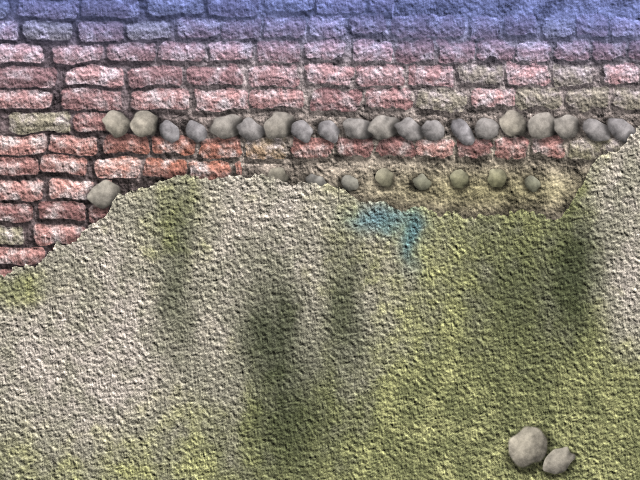
Reproduce this texture procedurally as a Shadertoy shader.

```glsl
// A weathered wall: brick courses and river stones above mossy, stained plaster.

vec2 hash2(vec2 p) {
    vec3 q = fract(p.xyx * vec3(.1031, .103, .0973));
    q += dot(q, q.yzx + 33.33);
    return fract((q.xx + q.yz) * q.zy);
}

float gradientNoise(vec2 p) {
    vec2 i = floor(p), f = fract(p), e = vec2(0, 1), u = f * f * (3. - 2. * f);
    float a = dot(hash2(i) - .5, f), b = dot(hash2(i + e.yx) - .5, f - e.yx);
    float c = dot(hash2(i + e) - .5, f - e), d = dot(hash2(i + 1.) - .5, f - 1.);
    return 2. * mix(mix(a, b, u.x), mix(c, d, u.x), u.y);
}

float fbm(vec2 p) {
    float sum = 0., amp = .6;
    for (int i = 0; i < 4; i++) {
        sum += amp * gradientNoise(p);
        p = mat2(1.6, 1.2, -1.2, 1.6) * p + 5.3;
        amp *= .55;
    }
    return sum;
}

float blob(vec2 p, float x, float y, float rx, float ry) {
    vec2 q = (p - vec2(x, y)) / vec2(rx, ry);
    return exp(-dot(q, q));
}

// Height of the broken upper rim of the plaster
float plasterRim(float x) {
    return .43 + .2 * smoothstep(0., .37, x) - .08 * smoothstep(.52, 1., x)
        + .1 * smoothstep(1.15, 1.25, x) + .09 * smoothstep(1.22, 1.36, x)
        + .05 * fbm(vec2(x * 14., 2));
}

// Signed distance to the nearest brick; id is (column, course)
float brickDistance(vec2 p, out vec2 id) {
    p += .016 * vec2(fbm(p * 17.), fbm(p * 13. + 9.));
    float blend = smoothstep(.1, .7, p.x), tall = mix(.047, .0505, blend);
    float v = (1. - p.y) / tall + mix(.12, .42, blend), course = floor(v);
    vec2 r = hash2(vec2(course, 41));
    float density = .8 + .35 * r.x, pitch = density * (8. + 4. * p.x);
    float u = density * p.x * (8. + 2. * p.x) + r.y;
    id = vec2(floor(u), course);
    vec2 jitter = hash2(id + 3.) - .5;
    vec2 q = (vec2(fract(u), fract(v)) - .5 - .1 * jitter) * vec2(1. / pitch, tall);
    vec2 d = abs(q) - vec2(.45 / pitch, tall * (.41 + .08 * jitter.y)) + .01;
    bool stones = p.x > .23 && (course == 5. || course > 6. + step(p.x, .5));
    bool bare = p.x > .82 && course < 1.;
    return stones || bare ? .03 : length(max(d, 0.)) + min(max(d.x, d.y), 0.) - .01;
}

// Blends a lit, shadowed river stone over the wall
void addStone(inout vec3 col, vec2 p, vec2 centre, vec2 radius, float seed) {
    float angle = (seed - .5) * 2., c = cos(angle), s = sin(angle);
    vec2 q = mat2(c, -s, s, c) * (p - centre) / radius;
    float d = length(q) + .3 * gradientNoise(q * 1.5 + seed * 30.);
    col *= 1. - .55 * smoothstep(1.45, .9, length(q + vec2(.1, .2)));
    float light = .92 + .28 * q.y - .25 * d * d + .5 * fbm(p * 65.);
    col = mix(col, mix(vec3(.7, .68, .69), vec3(.78, .74, .66), seed) * light, smoothstep(1.06, .92, d));
}

vec3 masonry(vec2 p, float relief) {
    vec2 id, shadowId;
    float worn = fbm(p * 30.), wear = .006 + .014 * smoothstep(.2, 1., p.x);
    float d = brickDistance(p, id) + wear * worn;
    float above = brickDistance(p + vec2(.004, .011), shadowId);
    vec3 col = mix(vec3(.39, .34, .34), vec3(.62, .57, .53), smoothstep(.15, .6, p.x));
    col *= (1. + 1.3 * fbm(p * 22.) + 1.3 * relief) * (1. - .45 * smoothstep(.006, -.004, above));
    vec2 r = hash2(id + 17.);
    vec3 clay = mix(vec3(.54, .4, .39), vec3(.77, .58, .55), r.x);
    clay = mix(clay, vec3(.58, .55, .47), step(.8, r.y));
    clay = mix(clay, vec3(.73, .46, .34), .5 * blob(p, .4, .67, .2, .05));
    clay = mix(clay, vec3(.86, .8, .79), smoothstep(-.1, .45, worn + .15 * r.x));
    clay *= .86 + 1.2 * relief + .35 * smoothstep(0., .015, above - d);
    col = mix(col, clay, smoothstep(.002, -.002, d));
    // Two courses of river stones
    for (float k = 0.; k < 2.; k++) {
        float pitch = .055 + .022 * k;
        for (float n = -1.; n < 2.; n++) {
            float cell = floor(p.x / pitch) + n;
            vec2 h = hash2(vec2(cell, 70. + k));
            vec2 at = vec2((cell + .4 + .2 * h.x) * pitch, .724 - .11 * k + .02 * h.y);
            vec2 size = (vec2(.024, .018) + .012 * h) * (1. - .25 * k);
            if (at.x > .22 + .35 * k && at.x < 1.31 - .13 * k) addStone(col, p, at, size, h.y);
        }
    }
    addStone(col, p, vec2(.217, .595), vec2(.034, .027), .7);
    return mix(col, col * vec3(.8, .83, .62), .7 * blob(p, 1.02, .6, .3, .06));
}

vec3 plaster(vec2 p, float relief) {
    float broad = fbm(p * 6.), streak = fbm(vec2(p.x * 11., p.y * 3.) + 7.), mottle = fbm(p * 24.);
    vec3 col = mix(vec3(.57, .55, .49), vec3(.69, .65, .61), smoothstep(-.3, .4, broad + mottle));
    // Moss rises from the ground and covers the right half
    float moss = .6 * smoothstep(.36, .05, p.y) + .55 * smoothstep(.6, .95, p.x)
        + .7 * blob(p, .03, .4, .1, .05) + .5 * blob(p, .35, .55, .08, .1)
        - .6 * blob(p, .17, .19, .2, .16) - .9 * blob(p, 1.34, .53, .11, .24)
        + .4 * streak + .4 * broad + .6 * mottle;
    vec3 green = mix(vec3(.42, .43, .29), vec3(.59, .59, .4), smoothstep(-.3, .4, streak + mottle));
    col = mix(col, green, .9 * smoothstep(0., .75, moss));
    // Damp, sooty runs and a trace of blue paint
    vec2 w = p + .05 * vec2(fbm(p * 9.), fbm(p * 8. + 4.));
    float damp = .6 * blob(w, .37, .43, .04, .17) + .9 * blob(w, .57, .32, .06, .12)
        + .75 * blob(w, .6, .12, .1, .14) + .65 * blob(w, .72, .36, .045, .15)
        + .6 * blob(w, 1.08, .38, .1, .18) + .75 * blob(w, 1.2, .42, .05, .16);
    col = mix(col, vec3(.22, .24, .17), clamp(damp * (.9 + .6 * streak + .5 * mottle), 0., .8));
    float paint = blob(w, .79, .545, .06, .025) + blob(w, .86, .51, .02, .05);
    col = mix(col, vec3(.28, .45, .52), .6 * min(paint, 1.));
    return col * (1.04 + 1.7 * relief + .3 * fbm(p * 40.));
}

void mainImage(out vec4 fragColor, in vec2 fragCoord) {
    vec2 p = fragCoord / iResolution.y;
    float relief = fbm(p * 105.) - fbm(p * 105. + vec2(.2, .35));
    float rim = plasterRim(p.x) - p.y + .025 * fbm(p * 30.);
    vec3 wall = masonry(p, relief) * (1. - .3 * smoothstep(-.02, 0., rim));
    vec3 coat = plaster(p, relief) * (1. + .15 * smoothstep(.012, 0., rim));
    vec3 col = mix(wall, coat, smoothstep(-.0015, .0015, rim));
    // Broken patch at the lower right
    addStone(col, p, vec2(1.1, .07), vec2(.045, .038), .9);
    addStone(col, p, vec2(1.163, .04), vec2(.034, .025), .8);
    // Cool light spilling from the top
    float lum = dot(col, vec3(.3, .55, .15));
    col = mix(col, vec3(.62, .57, .68) * (.3 + 1.25 * lum), .45 * smoothstep(.68, .95, p.y));
    col = mix(col, vec3(.4, .46, .7) * (.35 + lum), .8 * smoothstep(.87, 1.01, p.y + .025 * p.x));
    fragColor = vec4(clamp(col, 0., 1.), 1);
}
```
